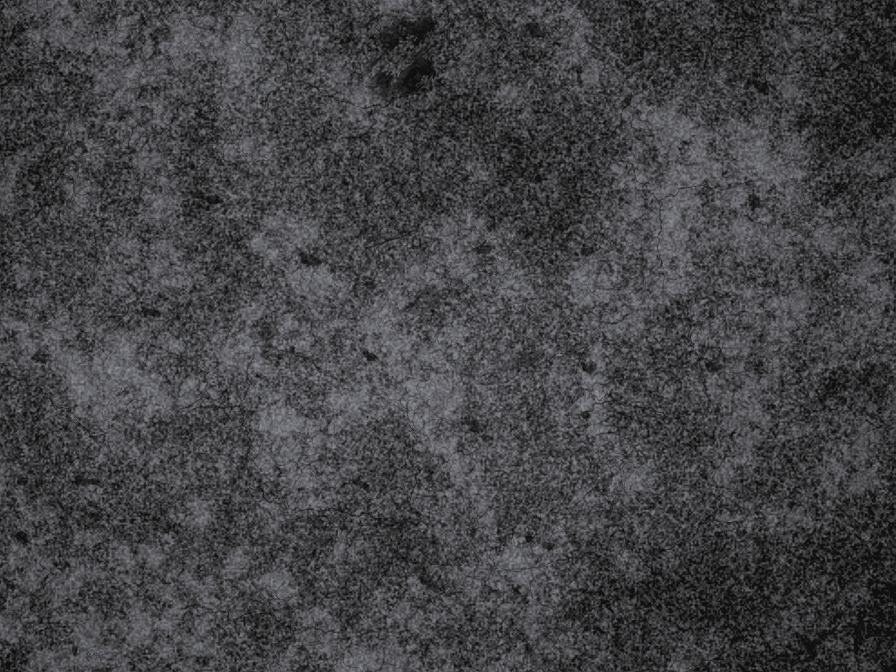
This texture is drawn by a WebGL 2 fragment shader. Its source:

```glsl
#version 300 es
precision highp float;
// Dark weathered concrete: broad stains and a vignette set the tone, fine noise
// gives the grit, and small pale patches, cellular cracks, slanted pits and one
// torn scar are layered over it. Lengths are in canvas heights.

uniform vec2 u_resolution;
out vec4 fragColor;

const vec3 DARK_TINT = vec3(1.0, 1.0, 1.01);
const vec3 LIGHT_TINT = vec3(0.985, 0.99, 1.04);
const float BASE_TONE = 0.264;
const float STAIN_AMOUNT = 0.20;
const float MOTTLE_AMOUNT = 0.18;
const float RAGGED_AMOUNT = 0.15;
const float GRAIN_AMOUNT = 0.36;
const float PATCH_LIFT = 0.05;
const float PATCH_GRAIN = 0.62;
const float VIGNETTE = 0.17;
const vec2 LIGHT_CENTRE = vec2(0.62, 0.5);
const float CRACK_WIDTH = 0.0011;
const float PIT_CELLS = 12.0;
const float PIT_CHANCE = 0.35;
const vec2 SCAR_CENTRE = vec2(0.595, 0.905);
const float SCAR_RADIUS = 0.09;
const mat2 OCTAVE_TURN = mat2(1.6, 1.2, -1.2, 1.6);

// Integer hash giving two values in 0..1 per lattice cell
vec2 hash2(vec2 cell) {
  uvec2 v = uvec2(ivec2(cell)) * 1664525u + 1013904223u;
  v.x += v.y * 1664525u;
  v.y += v.x * 1664525u;
  v ^= v >> 16u;
  v.x += v.y * 1664525u;
  v.y += v.x * 1664525u;
  v ^= v >> 16u;
  return vec2(v & 65535u) / 65535.0;
}

float noise(vec2 p) {
  vec2 i = floor(p), f = fract(p);
  f = f * f * (3.0 - 2.0 * f);
  float low = mix(hash2(i).x, hash2(i + vec2(1, 0)).x, f.x);
  float high = mix(hash2(i + vec2(0, 1)).x, hash2(i + vec2(1, 1)).x, f.x);
  return mix(low, high, f.y);
}

// Fractal noise centred on zero
float fbm(vec2 p) {
  float sum = 0.0, gain = 0.5;
  for (int i = 0; i < 5; i++) {
    sum += gain * (noise(p) - 0.5);
    p = OCTAVE_TURN * p + 17.3;
    gain *= 0.55;
  }
  return sum;
}

// Approximate distance to the borders of scattered cells
float cellBorder(vec2 p) {
  vec2 base = floor(p);
  float nearest = 9.0, second = 9.0;
  for (int y = -1; y <= 1; y++) {
    for (int x = -1; x <= 1; x++) {
      vec2 cell = base + vec2(x, y);
      float d = length(cell + hash2(cell) - p);
      second = min(second, max(nearest, d));
      nearest = min(nearest, d);
    }
  }
  return 0.5 * (second - nearest);
}

float crack(vec2 p, float cells, float width, float pixel) {
  float d = cellBorder(p * cells) / cells;
  return 1.0 - smoothstep(width - pixel, width + pixel, d);
}

// Sparse ragged hollows, stretched along a falling diagonal
float pits(vec2 p, float ragged) {
  vec2 cell = floor(p * PIT_CELLS);
  vec2 pick = hash2(cell + 91.0), place = hash2(cell + 37.0);
  vec2 q = fract(p * PIT_CELLS) - mix(vec2(0.3), vec2(0.7), place);
  float angle = -0.8 + 1.6 * (place.x - 0.5);
  vec2 along = vec2(cos(angle), sin(angle));
  q = vec2(dot(q, along), dot(q, vec2(-along.y, along.x)) * mix(1.2, 3.2, pick.y));
  float radius = mix(0.03, 0.19, pick.y * pick.y);
  return step(pick.x, PIT_CHANCE) * (1.0 - smoothstep(-0.05, 0.06, length(q) - radius + 0.7 * ragged));
}

void main() {
  float pixel = 1.0 / u_resolution.y;
  vec2 p = gl_FragCoord.xy * pixel;

  // Stains, mottling and grit
  float stain = fbm(p * 3.1 + 5.7);
  float mottle = fbm(p * 17.0 + 41.0);
  float ragged = fbm(p * 60.0 + 11.0);
  float grain = 0.6 * (noise(OCTAVE_TURN * p * 122.0) - 0.5) + 0.75 * (noise(p * 371.0 + 63.0) - 0.5);
  vec2 fromLight = p - LIGHT_CENTRE;
  float tone = BASE_TONE + STAIN_AMOUNT * stain + MOTTLE_AMOUNT * mottle + RAGGED_AMOUNT * ragged;
  tone -= VIGNETTE * (dot(fromLight, fromLight) - 0.23);

  // Small pale patches where the surface is smoother
  float patchMask = smoothstep(0.06, 0.2, 0.4 * stain + 0.75 * mottle + 0.5 * ragged);
  tone += PATCH_LIFT * patchMask + GRAIN_AMOUNT * grain * mix(1.0, PATCH_GRAIN, patchMask);

  // Broken cracks at three scales
  vec2 bent = p + 0.06 * vec2(mottle, fbm(p * 13.0 + 77.0)) + 0.02 * ragged;
  float longGate = smoothstep(0.0, 0.1, fbm(p * 5.0 + 29.0));
  float fineGate = smoothstep(-0.06, 0.1, fbm(p * 9.0 + 53.0));
  float hairGate = smoothstep(-0.02, 0.1, fbm(p * 19.0 + 31.0));
  tone *= 1.0 - 0.55 * longGate * crack(bent, 5.0, CRACK_WIDTH, pixel);
  tone *= 1.0 - 0.45 * fineGate * crack(bent + 3.0, 19.0, 0.7 * CRACK_WIDTH, pixel);
  tone *= 1.0 - 0.4 * hairGate * crack(bent + 7.0, 42.0, 0.6 * CRACK_WIDTH, pixel);
  tone *= 1.0 - 0.5 * pits(p, ragged);

  // Torn scar with dark creases and a lit rim
  vec2 q = p - SCAR_CENTRE;
  vec2 slanted = vec2(q.x - 0.45 * q.y, q.y + 0.3 * q.x);
  float reach = 1.0 - smoothstep(0.4, 1.1, length(slanted * vec2(1.2, 0.9)) / SCAR_RADIUS + 1.6 * mottle);
  vec2 creaseSpace = slanted * vec2(42.0, 20.0) + 2.5 * mottle;
  float depth = fbm(creaseSpace + 8.0);
  float rim = depth - fbm(creaseSpace + vec2(7.85, 8.2));
  tone *= 1.0 - 0.68 * reach * smoothstep(0.0, 0.09, depth);
  tone += 0.25 * reach * rim;

  tone = clamp(tone, 0.06, 0.56);
  fragColor = vec4(tone * mix(DARK_TINT, LIGHT_TINT, smoothstep(0.1, 0.4, tone)), 1.0);
}
```
